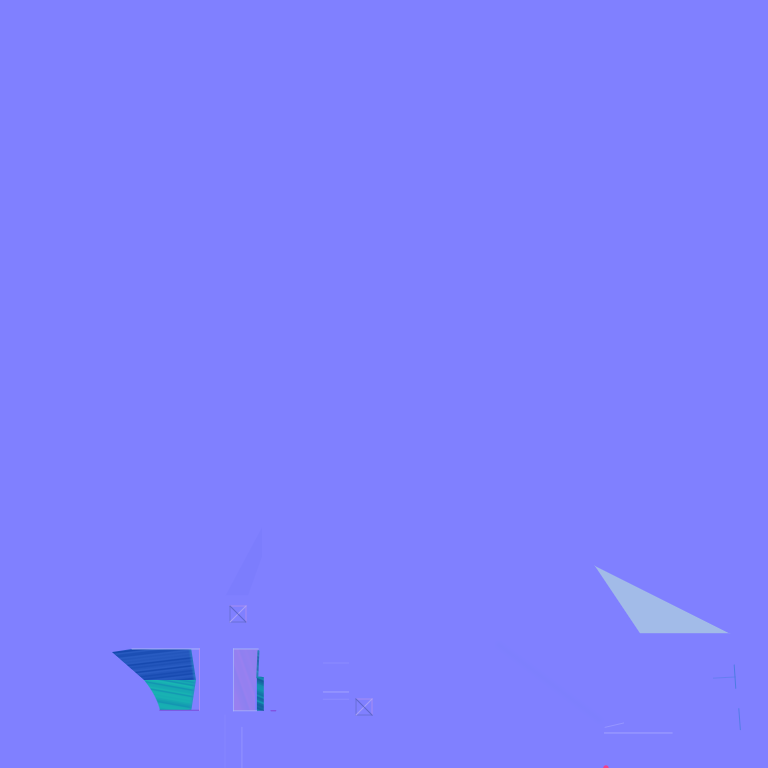
Reproduce this texture map procedurally as a Shadertoy shader.

```glsl
// Tangent-space normal map: flat field with a few beveled panels, crossed boxes and scratches
float aa;

float fill(float d) { return clamp(0.5 - d / aa, 0.0, 1.0); }

float segment(vec2 p, vec2 a, vec2 b) {
    vec2 d = b - a;
    return length(p - a - d * clamp(dot(p - a, d) / dot(d, d), 0.0, 1.0));
}

// Antialiased stroke about 1/768 of the canvas wide
float stroke(vec2 p, vec2 a, vec2 b) { return fill(segment(p, a, b) - 0.00065); }

// Signed distance to the line a-b, negative on its left
float side(vec2 p, vec2 a, vec2 b) {
    vec2 d = normalize(b - a);
    return d.y * (p.x - a.x) - d.x * (p.y - a.y);
}

float triangle(vec2 p, vec2 a, vec2 b, vec2 c) {
    return max(side(p, a, b), max(side(p, b, c), side(p, c, a)));
}

float rect(vec2 p, vec2 lo, vec2 hi) {
    vec2 d = max(lo - p, p - hi);
    return max(d.x, d.y);
}

float hash(float n) { return fract(sin(n * 127.1) * 43758.5453); }

float noise(float x) {
    float i = floor(x);
    return mix(hash(i), hash(i + 1.0), smoothstep(0.0, 1.0, x - i));
}

// Curved panel: blue upper half, teal lower half, with slanted grooves
void hullPanel(inout vec3 col, vec2 p) {
    float seam = 0.1146;
    float t = (seam - p.y) / 0.0391;
    float left = t < 0.0 ? mix(0.1875, 0.1458, -t / 0.93)
                         : 0.1875 + 0.0208 * t + 0.011 * t * (1.0 - t);
    float right = 0.2552 - 0.006 * abs(t);
    float top = min(0.155, 0.151 + (p.x - 0.1458) * 0.153);
    float d = max(max((left - p.x) * 0.75, p.x - right), max(p.y - top, 0.0755 - p.y));
    float groove = noise((p.y + (p.x - 0.2) * (t < 0.0 ? -0.12 : 0.18)) * 480.0);
    vec3 blue = vec3(0.12, 0.32, 0.72) + 0.09 * (groove - 0.5);
    vec3 teal = mix(vec3(0.07, 0.56, 0.70), vec3(0.10, 0.74, 0.70), groove);
    vec3 body = mix(blue, teal, fill(p.y - seam));
    body = mix(body, vec3(0.18, 0.55, 0.78), 0.6 * smoothstep(right - 0.005, right, p.x));
    col = mix(col, body, fill(d));
    vec3 light = vec3(0.72, 0.76, 0.98);
    col = mix(col, light, 0.8 * stroke(p, vec2(0.172, 0.155), vec2(0.2597, 0.155)));
    col = mix(col, vec3(0.73, 0.55, 0.95), 0.8 * stroke(p, vec2(0.2597, 0.155), vec2(0.2597, 0.0755)));
    col = mix(col, vec3(0.48, 0.25, 0.82), 0.8 * stroke(p, vec2(0.2083, 0.0752), vec2(0.2585, 0.0752)));
}

// Narrow framed panel with a teal ridge on the right
void narrowPanel(inout vec3 col, vec2 p) {
    float grain = noise((p.x + p.y * 0.35) * 300.0);
    float right = 0.336 - 0.004 * smoothstep(0.145, 0.09, p.y);
    col = mix(col, vec3(0.55 + 0.05 * grain, 0.50, 0.94), fill(rect(p, vec2(0.304, 0.0745), vec2(right, 0.155))));
    vec3 ridge = mix(vec3(0.08, 0.36, 0.62), vec3(0.08, 0.58, 0.70), noise((p.y + p.x * 0.4) * 420.0));
    col = mix(col, ridge, fill(rect(p, vec2(0.3345, 0.0745), vec2(0.3435, 0.119 - 30.0 * pow(max(p.x - 0.338, 0.0), 2.0)))));
    col = mix(col, ridge, 0.8 * fill(segment(p, vec2(0.3365, 0.152), vec2(0.335, 0.118)) - 0.0013));
    vec3 light = vec3(0.68, 0.73, 0.98);
    col = mix(col, light, 0.8 * stroke(p, vec2(0.304, 0.155), vec2(0.336, 0.155)));
    col = mix(col, light, 0.7 * stroke(p, vec2(0.304, 0.155), vec2(0.304, 0.0745)));
    col = mix(col, light, 0.7 * stroke(p, vec2(0.304, 0.0745), vec2(0.334, 0.0745)));
}

// Small embossed square with two diagonals
void crossedBox(inout vec3 col, vec2 p) {
    float r = 0.0104;
    float outline = fill(abs(rect(p, vec2(-r), vec2(r))) - 0.0007);
    vec3 rim = p.x + p.y > 0.0 ? vec3(0.68, 0.56, 0.94) : vec3(0.40, 0.43, 0.82);
    col = mix(col, rim, 0.8 * outline);
    col = mix(col, vec3(0.72, 0.68, 0.96), 0.7 * stroke(p, vec2(-r, -r), vec2(r, r)));
    col = mix(col, vec3(0.34, 0.38, 0.76), 0.8 * stroke(p, vec2(-r, r), vec2(r, -r)));
}

void mainImage(out vec4 fragColor, in vec2 fragCoord) {
    vec2 p = fragCoord / iResolution.xy;
    aa = 1.0 / iResolution.y;
    vec3 col = vec3(0.5, 0.5, 1.0);

    // Faint slopes in the flat field
    float fin = max(rect(p, vec2(0.294, 0.225), vec2(0.341, 0.313)), side(p, vec2(0.341, 0.313), vec2(0.294, 0.225)));
    col = mix(col, vec3(0.47, 0.48, 0.98), 0.45 * fill(max(fin, side(p, vec2(0.323, 0.225), vec2(0.341, 0.275)))));
    col = mix(col, vec3(0.48, 0.51, 0.98), 0.3 * smoothstep(0.006, 0.0, segment(p, vec2(0.65, 0.16), vec2(0.78, 0.063))));

    // Pale tilted facet
    float facet = triangle(p, vec2(0.7747, 0.263), vec2(0.8333, 0.1755), vec2(0.9492, 0.1755));
    col = mix(col, vec3(0.635, 0.735, 0.91), fill(facet));

    hullPanel(col, p);
    narrowPanel(col, p);
    crossedBox(col, p - vec2(0.3099, 0.2005));
    crossedBox(col, p - vec2(0.474, 0.0794));

    // Pale scratches
    vec3 pale = vec3(0.67, 0.67, 1.0);
    col = mix(col, pale, 0.8 * stroke(p, vec2(0.787, 0.0456), vec2(0.875, 0.0456)));
    col = mix(col, pale, 0.8 * stroke(p, vec2(0.421, 0.099), vec2(0.454, 0.099)));
    col = mix(col, pale, 0.3 * stroke(p, vec2(0.421, 0.1367), vec2(0.454, 0.1367)));
    col = mix(col, pale, 0.3 * stroke(p, vec2(0.421, 0.0895), vec2(0.454, 0.0895)));
    col = mix(col, pale, 0.5 * stroke(p, vec2(0.788, 0.053), vec2(0.812, 0.0586)));
    col = mix(col, pale, 0.45 * stroke(p, vec2(0.315, 0.0), vec2(0.315, 0.053)));
    col = mix(col, pale, 0.15 * stroke(p, vec2(0.293, 0.0), vec2(0.293, 0.069)));

    // Saturated nicks
    col = mix(col, vec3(0.50, 0.20, 0.80), 0.8 * stroke(p, vec2(0.353, 0.0745), vec2(0.359, 0.0745)));
    vec3 nick = vec3(0.25, 0.48, 0.86);
    col = mix(col, nick, 0.8 * stroke(p, vec2(0.956, 0.134), vec2(0.958, 0.104)));
    col = mix(col, nick, 0.4 * stroke(p, vec2(0.929, 0.117), vec2(0.957, 0.1185)));
    col = mix(col, nick, 0.7 * stroke(p, vec2(0.962, 0.077), vec2(0.964, 0.05)));
    col = mix(col, vec3(0.95, 0.25, 0.55), fill(length(p - vec2(0.789, 0.0)) - 0.0035));

    fragColor = vec4(col, 1.0);
}
```
